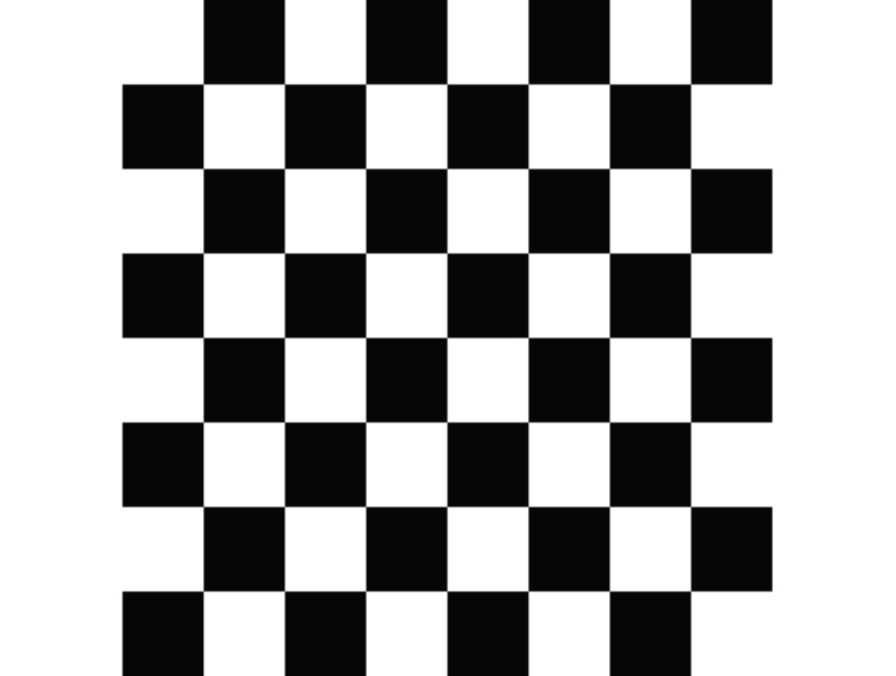
Give the GLSL for this pattern, as a WebGL 2 fragment shader.

```glsl
#version 300 es
precision highp float;
// Black and white checkerboard of 8 by 8 cells, full height, with white side margins.

uniform vec2 u_resolution;
out vec4 fragColor;

const vec2 CELLS = vec2(8.0, 8.0);            // cells across and down
const vec2 BOARD_MIN = vec2(0.1367, 0.0);     // board corners, as shares of the canvas
const vec2 BOARD_MAX = vec2(0.8620, 1.0);
const float EDGE_SOFTNESS = 0.0036;           // edge width, as a share of canvas height
const vec3 PAPER = vec3(1.0);
const vec3 INK = vec3(0.020, 0.027, 0.025);

// Signed distance to the nearest cell border: positive in even cells, negative in odd.
vec2 cellWave(vec2 cell) {
    return abs(mod(cell - 0.5, 2.0) - 1.0) - 0.5;
}

void main() {
    vec2 uv = gl_FragCoord.xy / u_resolution;
    vec2 cell = (uv - BOARD_MIN) / (BOARD_MAX - BOARD_MIN) * CELLS;

    // Edge width in cell units, never below one pixel
    vec2 cellSize = (BOARD_MAX - BOARD_MIN) * u_resolution / CELLS;
    vec2 edge = max(EDGE_SOFTNESS * u_resolution.y, 1.0) / cellSize;

    // Checker: clamping to the outer cell centres keeps the board's rim solid
    vec2 inner = clamp(cell, vec2(0.5), CELLS - 0.5);
    vec2 side = clamp(cellWave(inner) / (0.5 * edge), -1.0, 1.0);
    float checker = 0.5 + 0.5 * side.x * side.y;

    // Side margins
    float rim = min(cell.x, CELLS.x - cell.x);
    float board = clamp(rim / edge.x + 0.5, 0.0, 1.0);

    fragColor = vec4(mix(PAPER, INK, checker * board), 1.0);
}
```
